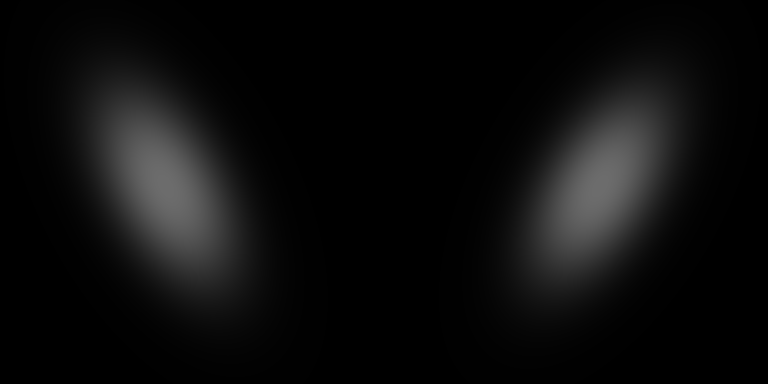
This background is drawn by a Shadertoy shader. Its source:

```glsl
// Two soft grey glows leaning away from each other on black.
// Each is a rotated elliptical falloff with a slightly flattened core
// and a faint, wider halo.

float glow(vec2 p, vec2 center, vec2 axis, vec2 radii) {
    vec2 d = p - center;
    vec2 u = normalize(axis);
    // Distance along and across the long axis, in units of the radii
    vec2 local = vec2(dot(d, u), dot(d, vec2(-u.y, u.x))) / radii;
    float q = dot(local, local);
    float core = 0.405 * exp(-pow(q, 1.15));
    float halo = 0.02 * exp(-0.45 * q);
    return core + halo;
}

void mainImage(out vec4 fragColor, in vec2 fragCoord) {
    // Height spans 0..1; x is measured from the middle, with a half-width of 1
    vec2 p = fragCoord / iResolution.xy * vec2(2.0, 1.0) - vec2(1.0, 0.0);

    float light = glow(p, vec2(-0.568, 0.515), vec2(-0.48, 0.88), vec2(0.270, 0.141));
    light += glow(p, vec2(0.563, 0.515), vec2(0.51, 0.86), vec2(0.262, 0.137));

    fragColor = vec4(vec3(light), 1.0);
}
```
